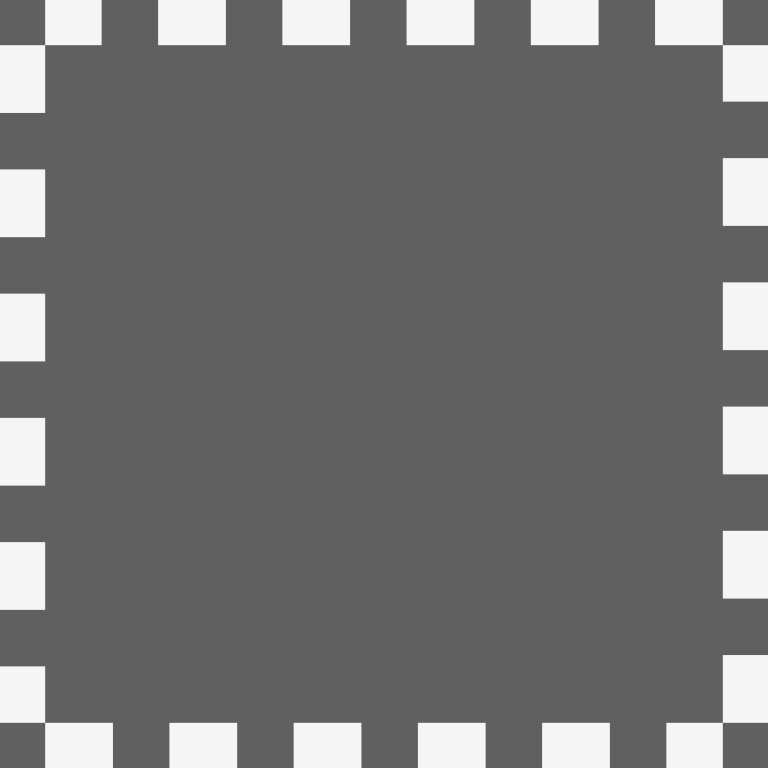
This background is drawn by a Shadertoy shader. Its source:

```glsl
// A plain grey square framed by a pinwheel of pale dashes along its four sides.

const float GRID = 68.0;    // canvas width in grid units
const float BORDER = 4.0;   // depth of the dashed frame
const float PERIOD = 11.0;  // distance between dash starts
const float DASH = 6.0;     // length of one dash

const vec3 GREY = vec3(0.376);
const vec3 PALE = vec3(0.961);

// Smooth coverage of the region where the signed distance is negative.
float coverage(float dist, float pixel) {
    return clamp(0.5 - dist / pixel, 0.0, 1.0);
}

// Dashes along the bottom side, starting at its left inner corner.
float dashedSide(vec2 p, float pixel) {
    float along = p.x - BORDER - 0.5 * DASH;
    float fromCentre = mod(along + 0.5 * PERIOD, PERIOD) - 0.5 * PERIOD;
    float dash = coverage(abs(fromCentre) - 0.5 * DASH, pixel);
    float span = coverage(abs(p.x - 0.5 * GRID) - (0.5 * GRID - BORDER), pixel);
    float strip = coverage(p.y - BORDER, pixel);
    return min(dash, span) * strip;
}

// Quarter turn of the canvas about its centre.
vec2 quarterTurn(vec2 p) {
    return vec2(p.y, GRID - p.x);
}

void mainImage(out vec4 fragColor, in vec2 fragCoord) {
    vec2 p = GRID * fragCoord / iResolution.xy;
    float pixel = GRID / min(iResolution.x, iResolution.y);

    // The same dashed side, repeated around the square
    float frame = 0.0;
    for (int side = 0; side < 4; side++) {
        frame += dashedSide(p, pixel);
        p = quarterTurn(p);
    }

    fragColor = vec4(mix(GREY, PALE, min(frame, 1.0)), 1.0);
}
```
